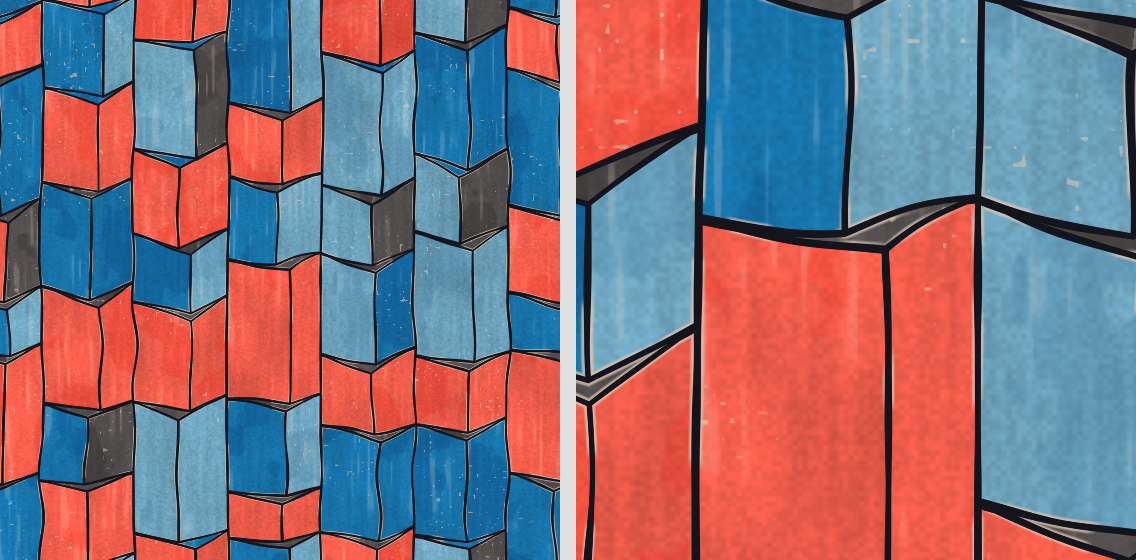
Left: the whole. Right: its middle third, enlarged.
Give the GLSL for this pattern, as a WebGL 1 fragment shader.

```glsl
precision highp float;
uniform vec2 u_resolution;

const float COLUMNS = 6.0;
const float ROWS = 6.0;
const float COLUMN_SHIFT = 0.074;
const float SEAM_JITTER = 0.28;   // in rows
const float SEAM_TILT = 0.06;     // rise from left to right, in rows
const float LID_DEPTH = 0.085;    // in rows
const float WOBBLE = 0.011;
const float INK_HALF_WIDTH = 0.0021;
const float FRINGE_WIDTH = 0.0046;
const vec3 BLUE = vec3(0.09, 0.45, 0.66);
const vec3 RED = vec3(0.93, 0.36, 0.29);
const vec3 PALE_BLUE = vec3(0.43, 0.64, 0.74);
const vec3 CHARCOAL = vec3(0.32, 0.30, 0.30);
const vec3 INK = vec3(0.08, 0.08, 0.11);
const vec3 PAPER = vec3(0.88, 0.78, 0.70);

float hash(vec2 p) {
  vec3 q = fract(p.xyx * 0.1031);
  q += dot(q, q.yzx + 33.33);
  return fract((q.x + q.y) * q.z);
}

float noise(vec2 p) {
  vec2 i = floor(p), f = fract(p);
  f = f * f * (3.0 - 2.0 * f);
  return mix(mix(hash(i), hash(i + vec2(1.0, 0.0)), f.x),
             mix(hash(i + vec2(0.0, 1.0)), hash(i + 1.0), f.x), f.y);
}

float fbm(vec2 p) {
  float sum = 0.0, weight = 0.53;
  for (int i = 0; i < 4; i++) {
    sum += weight * noise(p);
    p = p * 2.1 + 7.7;
    weight *= 0.5;
  }
  return sum;
}

// One random value per box and purpose
float pick(vec2 id, float salt) {
  return hash(id * vec2(17.3, 29.7) + salt * 11.9);
}

float divider(vec2 id) { return mix(0.46, 0.67, pick(id, 1.0)); }
float sag(vec2 id) { return mix(0.07, 0.18, pick(id, 2.0)); }
float tent(float x, float apex) { return min(x / apex, (1.0 - x) / (1.0 - apex)); }

float seam(vec2 id, float k, float x) {
  return k + SEAM_JITTER * (2.0 * pick(id, 3.0) - 1.0) + SEAM_TILT * x;
}

vec3 frontColor(vec2 id) {
  float choice = pick(id, 4.0);
  float warmSlot = mod(id.y + floor(2.0 * pick(id.xx, 5.0)), 2.0);
  if (warmSlot > 0.5) return choice < 0.7 ? RED : PALE_BLUE;
  return choice < 0.72 ? BLUE : PALE_BLUE;
}

vec3 sideColor(vec2 id, vec3 front) {
  float choice = pick(id, 6.0);
  if (front == RED) return choice < 0.85 ? RED : CHARCOAL;
  if (front == BLUE) return choice < 0.5 ? PALE_BLUE : (choice < 0.88 ? BLUE : CHARCOAL);
  return choice < 0.55 ? CHARCOAL : (choice < 0.83 ? BLUE : PALE_BLUE);
}

// Watercolour pools, dry brush streaks, paper grain and flecks
vec3 paint(vec3 pigment, vec2 p, float seed) {
  vec2 drift = vec2(seed * 37.0, seed * 71.0);
  float wash = fbm(p * 9.0 + drift);
  float pool = smoothstep(0.54, 0.59, fbm(p * vec2(12.0, 9.0) + drift + 13.0));
  float streak = noise(p * vec2(170.0, 14.0) + drift);
  float grain = noise(p * 330.0);
  vec3 c = pigment * (1.0 + 0.28 * (wash - 0.5) + 0.10 * (streak - 0.5) + 0.12 * (grain - 0.5));
  c = mix(c, pigment * pigment * 1.05, 0.22 * pool);
  float dry = smoothstep(0.70, 0.90, streak) * smoothstep(0.48, 0.62, wash);
  float fleck = smoothstep(0.88, 0.95, noise(p * 190.0 + 5.0)) * smoothstep(0.50, 0.65, noise(p * 11.0 + drift));
  return mix(c, PAPER, 0.22 * dry + 0.55 * fleck);
}

void main() {
  vec2 p = gl_FragCoord.xy / u_resolution;
  float px = 1.0 / min(u_resolution.x, u_resolution.y);
  vec2 q = p + WOBBLE * (vec2(noise(p * 13.0), noise(p * 13.0 + 40.0)) - 0.5);

  float across = (q.x - COLUMN_SHIFT) * COLUMNS;
  float column = mod(floor(across), COLUMNS);
  float x = fract(across);
  float rows = ROWS - step(0.82, pick(vec2(column), 7.0));
  float y = q.y * rows + pick(vec2(column), 8.0);

  // Find the box here and the nearest stacked edge
  vec2 box = vec2(column, 0.0);
  float lidEdge = 0.0, edge = 1.0;
  for (int i = -1; i <= 1; i++) {
    float k = floor(y) + float(i);
    vec2 id = vec2(column, mod(k, rows));
    vec2 above = vec2(column, mod(k + 1.0, rows));
    float low = seam(id, k, x) - sag(id) * tent(x, divider(id));
    float top = seam(above, k + 1.0, x);
    float high = top - sag(above) * tent(x, divider(above));
    float lid = min(top - (sag(above) + LID_DEPTH) * tent(x, divider(id)), high - 0.012);
    if (y >= low && y < high) { box = id; lidEdge = lid; }
    edge = min(edge, min(abs(y - low), abs(y - lid)) / rows);
  }

  // Faces
  float split = divider(box);
  bool onLid = y > lidEdge;
  vec3 front = frontColor(box);
  vec3 face = x < split ? front : sideColor(box, front);
  if (onLid) face = pick(box, 9.0) < 0.65 ? CHARCOAL : BLUE;
  vec3 color = paint(face, p, pick(box, 10.0) + step(split, x));

  // Bare paper beside the lines, then the ink
  edge = min(edge, min(x, 1.0 - x) / COLUMNS);
  if (!onLid) edge = min(edge, abs(x - split) / COLUMNS);
  float bare = smoothstep(0.42, 0.62, noise(p * 32.0 + 9.0));
  color = mix(color, PAPER, 0.75 * bare * (1.0 - smoothstep(FRINGE_WIDTH - 0.002, FRINGE_WIDTH, edge)));
  float halfWidth = INK_HALF_WIDTH * (0.8 + 0.5 * noise(p * 24.0));
  color = mix(color, INK, 1.0 - smoothstep(halfWidth - 0.6 * px, halfWidth + 0.6 * px, edge));
  gl_FragColor = vec4(color, 1.0);
}
```
